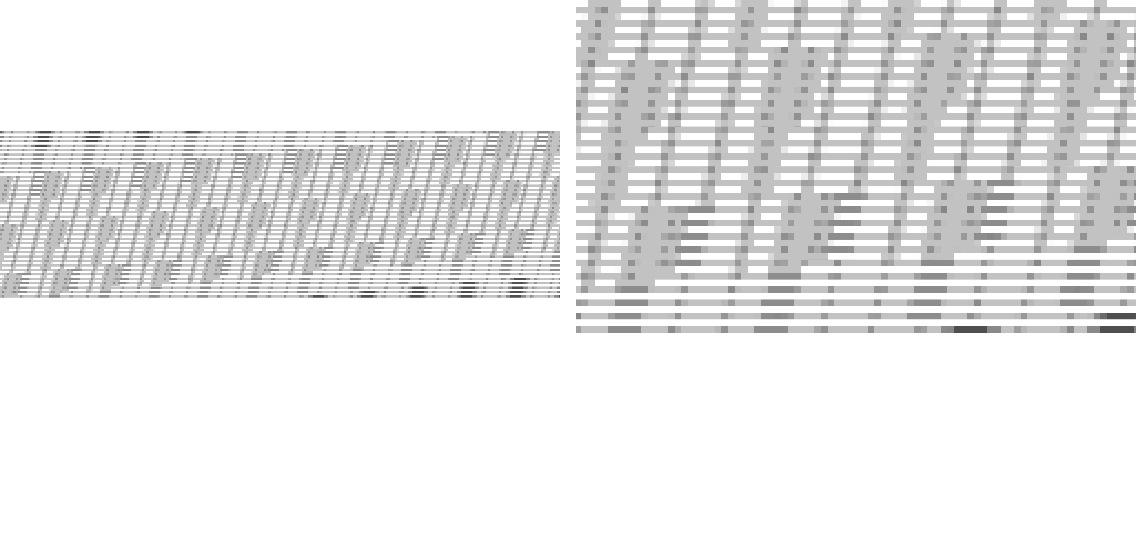
Left, the full canvas; right, a detail of the centre.
Write a Shadertoy shader that draws this pattern.

```glsl
#define BAND_TOP 0.2344
#define LINES 38.0
#define PITCH 0.00792
#define STEP_ACROSS vec2(0.0901, -0.00792)
#define STEP_DOWN vec2(0.0085, 0.0867)
#define ANCHOR vec2(0.538, 0.289)
#define LEAN 0.3333
#define BLOCK_ROWS 3.0
#define LINE_GREY 0.76
#define DOT_GREY 0.53
#define DEEP_GREY 0.25
#define EDGE 0.15

// Signed distance to the nearest whole number
float wrap(float x) { return fract(x + 0.5) - 0.5; }

// Soft-edged bar around zero
float bar(float x, float halfWidth, float soft) {
    return 1.0 - smoothstep(halfWidth - soft, halfWidth + soft, abs(x));
}

// Layered sines, about -1 to 1
float ripple(vec2 p) {
    return 0.5 * sin(p.x * 2.3 + p.y * 1.7) + 0.5 * sin(p.y * 2.9 - p.x * 1.3);
}

void mainImage(out vec4 fragColor, in vec2 fragCoord) {
    vec2 uv = fragCoord / iResolution.xy;
    uv.y = 1.0 - uv.y;

    // Horizontal lines: the upper half of each pitch
    float scan = (uv.y - BAND_TOP) / PITCH;
    float row = floor(scan);
    float softY = EDGE / (iResolution.y * PITCH);
    float line = bar(wrap(scan - 0.25), 0.25, softY);
    float halfBand = 0.5 * (LINES - 0.5);
    float band = bar(scan - halfBand, halfBand, softY);

    // Square cells, half a pitch wide, turn slopes into steps
    float cell = 0.5 * PITCH;
    vec2 p = vec2((floor(uv.x / cell) + 0.5) * cell, BAND_TOP + (row + 0.5) * PITCH);
    float soft = 0.3 * cell / STEP_ACROSS.x;

    // Skewed lattice of blocks
    vec2 lattice = inverse(mat2(STEP_ACROSS, STEP_DOWN)) * (p - ANCHOR);
    float tier = floor(lattice.y + 0.25);
    float along = lattice.y - tier;
    float across = lattice.x + along * LEAN;
    float u = wrap(across);
    float inBlock = step(along, 0.25);
    float dense = step(-0.25, lattice.y) * step(lattice.y, BLOCK_ROWS - 0.75);

    // Dashes where blocks leave the filled zone
    float rightDash = inBlock * step(BLOCK_ROWS - 1.5, tier) * bar(u - 0.31, 0.1, soft);
    float leftDash = inBlock * step(tier, 0.5) * bar(u + 0.22, 0.1, soft);
    float edgeDash = dense * max(rightDash, leftDash);
    float openDash = (1.0 - dense) * bar(u, 0.11, soft);
    float deep = (1.0 - dense) * inBlock * bar(u, 0.2, soft)
               * (0.55 + 0.45 * bar(u, 0.12, soft));

    // Grey filling between the lines: block, strip and side columns
    float block = inBlock * bar(u - 0.05, 0.19, soft);
    float strip = (1.0 - inBlock) * bar(u, 0.11, soft);
    float column = bar(wrap(across + LEAN), 0.05, soft) * (1.0 - leftDash);
    float rib = bar(wrap(across - LEAN), 0.04, soft) * (1.0 - rightDash);
    float fill = dense * max(max(block, strip), max(column, rib));

    // Dots on the lines, in pairs inside the blocks
    float single = bar(wrap(across * 3.0), 0.085, soft * 3.0);
    float pair = bar(abs(u - 0.05) - 0.1, 0.028, soft);
    float dots = mix(single, max(pair, single * step(0.25, abs(u))), inBlock * dense);
    float wear = ripple(vec2(row, floor(across * 3.0 + 0.5)));
    dots *= 0.8 + 0.2 * wear;

    // Compose tones
    float dark = max(dots, 0.9 * max(edgeDash, openDash));
    float lineTone = mix(LINE_GREY, DOT_GREY, dark);
    lineTone = mix(lineTone, DEEP_GREY, 0.8 * deep);
    float gapTone = mix(1.0, LINE_GREY, fill);
    float tone = mix(1.0, mix(gapTone, lineTone, line), band);
    fragColor = vec4(vec3(tone), 1.0);
}
```
